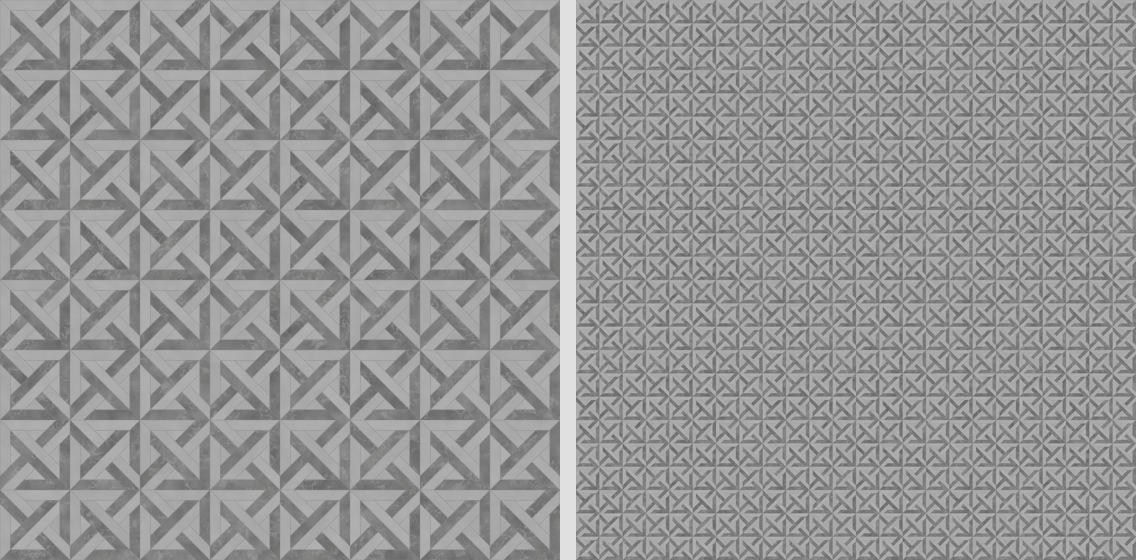
Left: one tile. Right: repeated 3 by 3.
Write a three.js fragment shader that draws this pattern.

```glsl
varying vec2 vUv;

// Lengths below are fractions of one tile unless noted
const float TILES = 8.0;
const float FRAME_WIDTH = 0.147;
const float BAND_WIDTH = 0.14;
const float SEAM_WIDTH = 0.007;
const float SOFTNESS = 0.0007;      // sample spacing, fraction of the canvas
const float VEIN_SCALE = 6.0;
const float LIGHT_VARIATION = 0.022;
const float DARK_VARIATION = 0.07;
const vec3 LIGHT_STONE = vec3(0.668, 0.670, 0.668);
const vec3 DARK_STONE = vec3(0.472, 0.473, 0.470);
const vec3 VEIN_COLOUR = vec3(0.625, 0.627, 0.622);
const vec3 SEAM_COLOUR = vec3(0.53);

float hash(vec2 p) {
  vec3 h = fract(vec3(p.xyx) * 0.1031);
  h += dot(h, h.yzx + 33.33);
  return fract((h.x + h.y) * h.z);
}

float noise(vec2 p) {
  vec2 i = floor(p);
  vec2 f = fract(p);
  f = f * f * (3.0 - 2.0 * f);
  return mix(mix(hash(i), hash(i + vec2(1.0, 0.0)), f.x),
             mix(hash(i + vec2(0.0, 1.0)), hash(i + vec2(1.0)), f.x), f.y);
}

float fbm(vec2 p) {
  float sum = 0.0;
  float gain = 0.533;
  for (int i = 0; i < 4; i++) {
    sum += gain * noise(p);
    p = mat2(1.6, 1.2, -1.2, 1.6) * p + 7.3;
    gain *= 0.5;
  }
  return sum;
}

// Each piece is cut from its own spot and direction of the slab
vec3 stone(vec2 p, float seed, bool dark) {
  float angle = 6.2832 * seed;
  vec2 q = mat2(cos(angle), sin(angle), -sin(angle), cos(angle)) * (p - 0.5);
  q = q * VEIN_SCALE + 20.0 + 60.0 * vec2(seed, fract(seed * 37.0));
  float cloud = fbm(q) - 0.5;
  float tone = fract(seed * 91.0) - 0.5;
  if (!dark) return LIGHT_STONE + LIGHT_VARIATION * (tone + 2.0 * cloud);

  vec2 warped = q + 1.6 * vec2(cloud, fbm(q + 11.0) - 0.5);
  float wide = 1.0 - smoothstep(0.0, 0.05, abs(fbm(warped * 1.2) - 0.5));
  float fine = 1.0 - smoothstep(0.0, 0.035, abs(fbm(warped * 2.3 + 5.0) - 0.47));
  float vein = max(wide, 0.7 * fine) * smoothstep(0.25, 0.65, noise(q * 0.8 + 3.0));
  vec3 body = DARK_STONE + DARK_VARIATION * (0.7 * tone + 2.2 * cloud);
  return mix(body, VEIN_COLOUR, 0.62 * vein);
}

vec3 tileColour(vec2 uv) {
  vec2 grid = uv * TILES;
  vec2 cell = mod(floor(grid), TILES);
  vec2 p = fract(grid);

  // Crossed bands flip vertically on alternate tiles
  bool flipped = mod(cell.x + cell.y, 2.0) < 0.5;
  vec2 r = flipped ? vec2(p.x, 1.0 - p.y) : p;
  float across = (r.x + r.y - 1.0) * 0.70711;
  float along = (r.y - r.x) * 0.70711;

  float lightSide = min(p.x, 1.0 - p.y);
  float darkSide = min(1.0 - p.x, p.y);
  float edge = min(lightSide, darkSide);
  float inner = edge - FRAME_WIDTH;
  float outsideLong = abs(across) - BAND_WIDTH;
  float outsideStub = abs(along) - BAND_WIDTH;

  float piece;
  float seam;
  bool dark = false;
  if (inner > 0.0 && outsideLong < 0.0) {
    // Long diagonal pair
    dark = across < 0.0;
    piece = 1.0 + step(0.0, across);
    seam = min(min(inner, -outsideLong), abs(across));
  } else if (outsideStub < 0.0 && outsideLong > 0.0) {
    // Short diagonal pairs reaching the corners
    dark = along > 0.0;
    piece = 3.0 + step(0.0, along) + 2.0 * step(0.0, across);
    seam = min(min(-outsideStub, abs(along)), min(outsideLong, edge));
  } else if (inner < 0.0) {
    // Mitred frame, light on the left and top
    dark = darkSide < lightSide;
    float upright = step(min(p.x, 1.0 - p.x), min(p.y, 1.0 - p.y));
    piece = 7.0 + upright + (dark ? 2.0 : 0.0);
    float mitre = abs(min(p.x, 1.0 - p.x) - min(p.y, 1.0 - p.y)) * 0.70711;
    seam = min(min(-inner, edge), mitre);
    if (outsideLong > 0.0) seam = min(seam, outsideStub);
  } else {
    // Triangles between the bands
    piece = 11.0 + step(0.0, along) + 2.0 * step(0.0, across);
    seam = min(inner, min(outsideLong, outsideStub));
  }

  float seed = hash(cell + piece * vec2(17.0, 29.0) + 3.0);
  vec3 colour = stone(p, seed, dark);
  float joint = 1.0 - smoothstep(0.3 * SEAM_WIDTH, SEAM_WIDTH, seam);
  return mix(colour, SEAM_COLOUR, 0.55 * joint);
}

void main() {
  // Average a small grid of samples for smooth edges
  vec3 sum = vec3(0.0);
  for (int y = -1; y <= 1; y++) {
    for (int x = -1; x <= 1; x++) {
      sum += tileColour(vUv + SOFTNESS * vec2(float(x), float(y)));
    }
  }
  gl_FragColor = vec4(sum / 9.0, 1.0);
}
```
